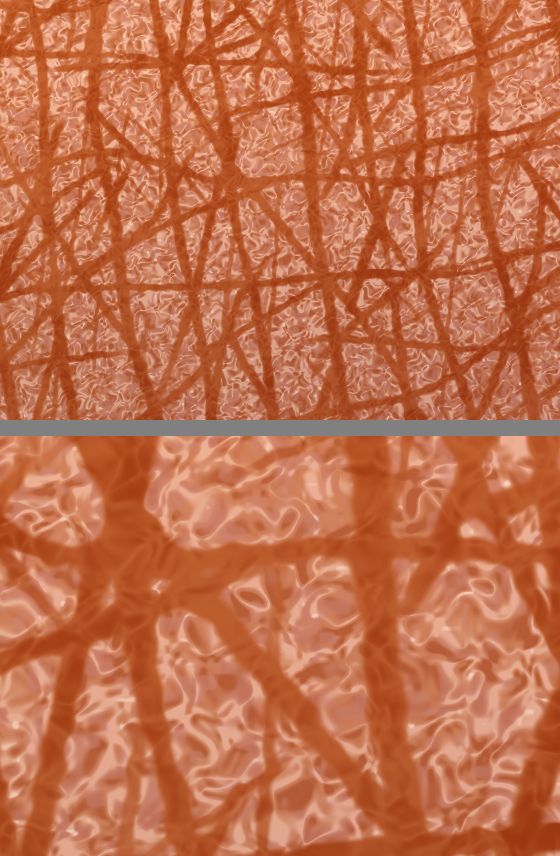
Top: the whole. Bottom: its middle third, enlarged.
Write a Shadertoy shader that draws this texture.

```glsl
const vec3 DEEP_FURROW = vec3(0.63, 0.23, 0.07);
const vec3 SOFT_FURROW = vec3(0.73, 0.36, 0.18);
const vec3 PIT_COLOR   = vec3(0.71, 0.36, 0.21);
const vec3 SKIN_COLOR  = vec3(0.80, 0.49, 0.35);
const vec3 PINK_COLOR  = vec3(0.79, 0.50, 0.43);
const vec3 GLINT_COLOR = vec3(0.92, 0.70, 0.60);
const vec3 SPARK_COLOR = vec3(0.98, 0.86, 0.78);

const float GRAIN_SCALE = 72.0;    // glints per canvas height
const float EDGE_RAGGED = 0.007;   // roughness of furrow edges
const float BEND        = 0.035;   // large scale waviness

float hash(vec2 p) {
    return fract(sin(dot(p, vec2(127.1, 311.7))) * 43758.5453);
}

float noise(vec2 p) {
    vec2 i = floor(p);
    vec2 f = fract(p);
    f = f * f * (3.0 - 2.0 * f);
    return mix(mix(hash(i), hash(i + vec2(1, 0)), f.x),
               mix(hash(i + vec2(0, 1)), hash(i + vec2(1, 1)), f.x), f.y);
}

mat2 rotation(float a) {
    float c = cos(a), s = sin(a);
    return mat2(c, -s, s, c);
}

float fbm(vec2 p) {
    float sum = 0.0, amp = 0.5;
    for (int i = 0; i < 4; i++) {
        sum += amp * noise(p);
        p = rotation(0.65) * p * 2.03 + 17.3;
        amp *= 0.5;
    }
    return sum / 0.9375;
}

// Depth of one family of wavering, broken lines running at a given angle
float furrows(vec2 p, float degrees, float count, float width, float gaps, float seed) {
    vec2 q = rotation(radians(degrees)) * p;   // x along the lines, y across
    float row = floor(q.y * count);
    float depth = 0.0;
    for (int i = -1; i <= 1; i++) {
        float id = row + float(i);
        float rnd = hash(vec2(id, seed));
        float wave = noise(vec2(q.x * 2.6 + rnd * 40.0, id + seed)) - 0.5;
        float center = (id + 0.5 + 0.55 * (rnd - 0.5) + 0.5 * wave) / count;
        float along = noise(vec2(q.x * 4.5 + rnd * 91.0, id * 3.7 + seed));
        float w = width * (0.55 + 0.5 * along + 0.4 * hash(vec2(seed, id)));
        float present = smoothstep(gaps - 0.15, gaps + 0.15, along);
        float line = 1.0 - smoothstep(0.3 * w, 1.15 * w, abs(q.y - center));
        depth = max(depth, line * present);
    }
    return depth;
}

// Bright squiggles of the fine skin surface
float grain(vec2 p) {
    vec2 q = rotation(0.6) * p * GRAIN_SCALE;
    q += 1.6 * vec2(noise(q * 0.6), noise(q * 0.6 + 31.0));
    float ridge = 1.0 - abs(2.0 * noise(q * vec2(0.85, 1.2)) - 1.0);
    float fine = noise(rotation(1.1) * q * 2.1 + 7.0);
    return 0.55 * ridge * ridge + 0.55 * fine;
}

void mainImage(out vec4 fragColor, in vec2 fragCoord) {
    vec2 p = fragCoord / iResolution.y;

    // Bent space with ragged small scale edges
    vec2 bent = p + BEND * (vec2(noise(p * 4.0), noise(p * 4.0 + 9.0)) - 0.5);
    vec2 rough = vec2(noise(p * 62.0), noise(p * 62.0 + 50.0)) - 0.5;
    vec2 q = bent + EDGE_RAGGED * rough + 3.0;

    // Main furrows, then thinner crossings
    float keep = 1.0;
    keep *= 1.0 - 0.95 * furrows(q, 98.0, 6.6, 0.0165, 0.08, 1.0);
    keep *= 1.0 - 0.88 * furrows(q, 69.0, 4.2, 0.0150, 0.36, 2.0);
    keep *= 1.0 - 0.85 * furrows(q, 19.0, 4.0, 0.0110, 0.32, 3.0);
    keep *= 1.0 - 0.80 * furrows(q, 47.0, 4.2, 0.0120, 0.45, 4.0);
    keep *= 1.0 - 0.80 * furrows(q, 121.0, 4.4, 0.0120, 0.43, 5.0);
    keep *= 1.0 - 0.78 * furrows(q, 3.0, 4.2, 0.0095, 0.32, 6.0);

    // Faint short wrinkles
    keep *= 1.0 - 0.55 * furrows(q, 82.0, 11.0, 0.0070, 0.55, 7.0);
    keep *= 1.0 - 0.50 * furrows(q, 135.0, 10.0, 0.0060, 0.60, 8.0);
    keep *= 1.0 - 0.50 * furrows(q, 33.0, 10.0, 0.0060, 0.60, 9.0);
    float furrow = 1.0 - keep;

    // Plateaus with pits, pink patches and glints
    float g = grain(p);
    float patches = fbm(p * 7.0 + 4.0);
    vec3 plateau = mix(PIT_COLOR, SKIN_COLOR, smoothstep(0.22, 0.52, g));
    float pink = smoothstep(0.45, 0.75, noise(p * 85.0 + 20.0));
    plateau = mix(plateau, PINK_COLOR, 0.65 * pink);
    plateau = mix(plateau, GLINT_COLOR, 0.85 * smoothstep(0.50, 0.86, g + 0.25 * (patches - 0.5)));
    float spark = smoothstep(0.80, 0.95, noise(p * 105.0 + 70.0)) * smoothstep(0.5, 0.75, g);
    plateau = mix(plateau, SPARK_COLOR, 0.7 * spark);

    // Furrow floor, smoother than the plateaus
    float floorTone = 0.6 * fbm(p * 9.0 + 60.0) + 0.4 * g;
    vec3 valley = mix(DEEP_FURROW, SOFT_FURROW, smoothstep(0.25, 0.80, floorTone + 0.35 * (1.0 - furrow)));
    vec3 color = mix(plateau, valley, smoothstep(0.08, 0.72, furrow));

    // Light falls off towards the bottom, warmer at the upper left
    color *= mix(0.95, 1.04, smoothstep(0.0, 0.9, p.y));
    color += vec3(0.02, 0.025, 0.0) * (p.y - 0.45 * p.x - 0.2);
    fragColor = vec4(clamp(color, 0.0, 1.0), 1.0);
}
```
